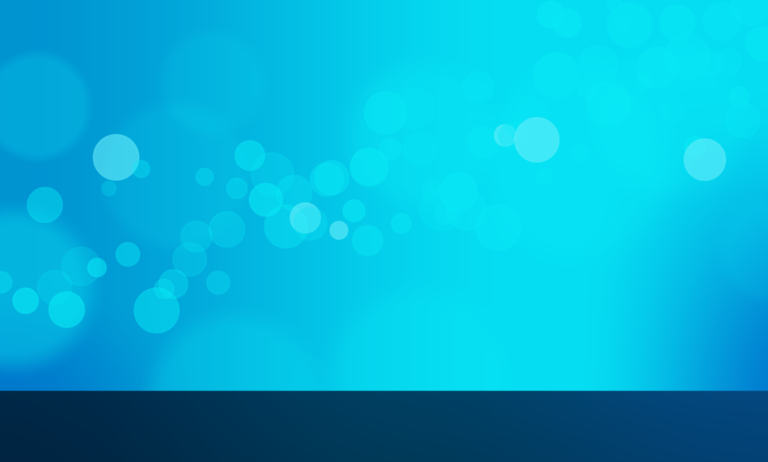
Give the GLSL for this background, as a Shadertoy shader.

```glsl
const vec3 CYAN = vec3(0.03, 0.91, 0.96);
const vec3 PALE = vec3(0.40, 0.93, 0.98);
const vec3 DEEP = vec3(0.00, 0.42, 0.79);
const float BAR_TOP = 0.154;

// Integer hash giving four values from 0 to 1
vec4 hash4(int seed) {
    uvec4 h = uvec4(seed) * 747796405u + uvec4(11u, 523u, 9187u, 70321u) * 2891336453u;
    h = ((h >> ((h >> 28u) + 4u)) ^ h) * 277803737u;
    h = (h >> 22u) ^ h;
    return vec4(h >> 8u) / 16777216.0;
}

// Coverage of a disc whose edge fades over the given width
float disc(vec2 p, vec2 center, float radius, float blur) {
    return 1.0 - smoothstep(radius - blur, radius + blur, length(p - center));
}

// Blue at the left, bright right of the middle, deep in the low corners
vec3 backdrop(vec2 uv) {
    vec3 color = mix(vec3(0.0, 0.58, 0.82), vec3(0.02, 0.87, 0.95), smoothstep(0.0, 0.7, uv.x));
    float rightShade = smoothstep(0.74, 1.08, uv.x) * smoothstep(0.85, 0.12, uv.y);
    float leftShade = smoothstep(0.28, 0.0, length(uv - vec2(0.0, 0.13)));
    return mix(color, DEEP, max(rightShade, 0.7 * leftShade));
}

// Broad out-of-focus lights
vec3 addGlows(vec3 color, vec2 p) {
    float glow = 0.22 * disc(p, vec2(0.08, 0.77), 0.113, 0.015);
    glow += 0.38 * disc(p, vec2(0.03, 0.375), 0.167, 0.035);
    glow += 0.12 * disc(p, vec2(0.46, 0.82), 0.11, 0.02);
    glow += 0.14 * disc(p, vec2(0.38, 0.62), 0.155, 0.025);
    glow += 0.25 * disc(p, vec2(0.51, 0.13), 0.185, 0.035);
    glow += 0.38 * disc(p, vec2(0.91, 0.71), 0.15, 0.04);
    glow += 0.30 * disc(p, vec2(0.91, 0.18), 0.19, 0.04);
    glow += 0.40 * disc(p, vec2(1.25, 0.65), 0.20, 0.06);
    glow += 0.30 * disc(p, vec2(1.45, 0.74), 0.16, 0.04);
    glow += 0.12 * disc(p, vec2(1.67, 0.46), 0.11, 0.02);
    return mix(color, CYAN, min(glow, 0.8));
}

// Crisp translucent discs along a rising band, denser toward the right
vec3 addBokeh(vec3 color, vec2 p, float aspect, float pixel) {
    for (int i = 0; i < 76; i++) {
        vec4 place = hash4(i + 17);
        vec4 look = hash4(i + 301);
        float along = pow((float(i) + place.x) / 76.0, 0.85);
        float height = mix(0.38, 0.64, smoothstep(0.0, 0.5, along))
                     + 0.25 * smoothstep(0.58, 0.85, along);
        height += 0.24 * (place.y + place.z - 1.0);
        vec2 center = vec2(along * aspect, height);
        float radius = mix(0.016, 0.052, look.x);
        float dist = length(p - center) - radius;
        float cover = 1.0 - smoothstep(-pixel, pixel, dist);
        float rim = smoothstep(-0.006, 0.0, dist);
        bool isPale = look.y > 0.93;
        float opacity = isPale ? 0.6 : mix(0.2, 0.65, look.z);
        color = mix(color, isPale ? PALE : CYAN, cover * (opacity + 0.06 * rim));
    }
    return color;
}

// Dark footer strip
vec3 footer(vec2 uv) {
    vec3 color = mix(vec3(0.0, 0.15, 0.27), vec3(0.0, 0.24, 0.37), smoothstep(0.0, 0.55, uv.x));
    color = mix(color, vec3(0.01, 0.27, 0.48), smoothstep(0.5, 1.0, uv.x));
    return color * mix(0.94, 1.04, uv.y / BAR_TOP);
}

void mainImage(out vec4 fragColor, in vec2 fragCoord) {
    vec2 uv = fragCoord / iResolution.xy;
    vec2 p = fragCoord / iResolution.y;
    float pixel = 1.0 / iResolution.y;

    vec3 color = addGlows(backdrop(uv), p);
    color = addBokeh(color, p, iResolution.x / iResolution.y, pixel);
    color = mix(footer(uv), color, smoothstep(BAR_TOP - pixel, BAR_TOP + pixel, uv.y));
    fragColor = vec4(color, 1.0);
}
```
